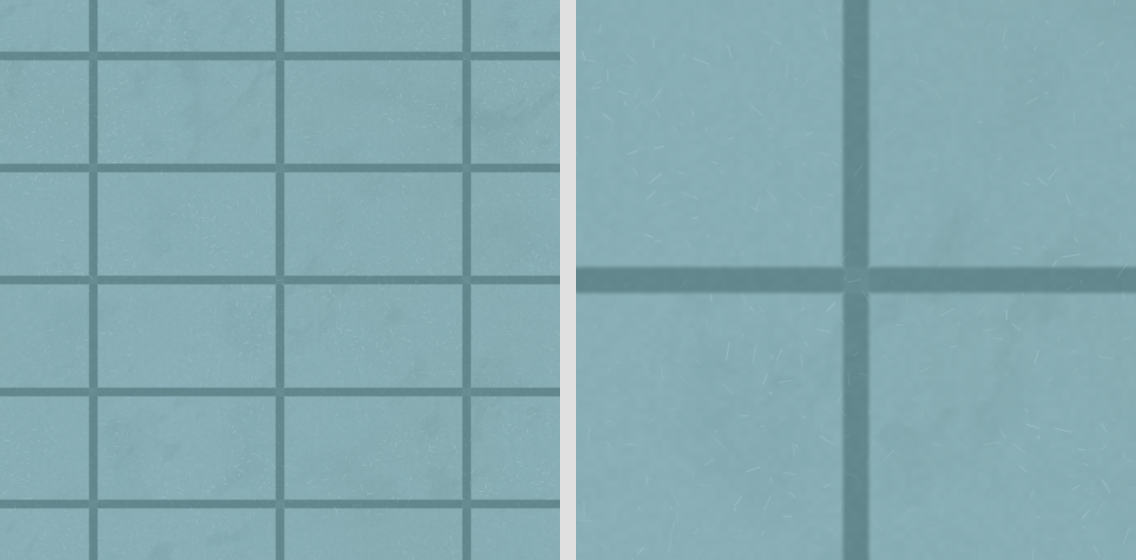
Left, the full canvas; right, a detail of the centre.
Give the GLSL for this texture, as a WebGL 1 fragment shader.

```glsl
precision highp float;
// Blue-green rectangular wall tiles with soft joints, faint smudges and pale scratches.

uniform vec2 u_resolution;

const vec2 REPEATS = vec2(3.0, 5.0);
const vec3 TILE_COLOR = vec3(0.535, 0.682, 0.710);
const vec3 JOINT_COLOR = vec3(0.385, 0.535, 0.555);
const vec3 SMUDGE_COLOR = vec3(0.43, 0.58, 0.60);
const vec3 SCRATCH_COLOR = vec3(0.68, 0.82, 0.83);
const float JOINT_HALF_WIDTH = 0.0077;
const float JOINT_SOFTNESS = 0.0021;
const float CROSSING_FADE = 0.14;
const float SMUDGE_STRENGTH = 0.26;
const float SCRATCH_STRENGTH = 0.32;
const float SCRATCH_CELLS = 84.0;
const float SCRATCH_HALF_WIDTH = 0.0004;
const float SCRATCH_CHANCE = 0.5;
const float GRAIN_STRENGTH = 0.016;

float hash(vec2 p) {
  return fract(sin(dot(p, vec2(127.1, 311.7))) * 43758.5);
}

// Value noise that wraps after a whole number of cells.
float wrapNoise(vec2 p, vec2 period) {
  vec2 cell = floor(p);
  vec2 f = fract(p);
  f = f * f * (3.0 - 2.0 * f);
  vec2 lo = mod(cell, period);
  vec2 hi = mod(cell + 1.0, period);
  return mix(mix(hash(lo), hash(vec2(hi.x, lo.y)), f.x),
             mix(hash(vec2(lo.x, hi.y)), hash(hi), f.x), f.y);
}

float wrapFbm(vec2 uv, vec2 period) {
  float sum = 0.0;
  float weight = 0.5;
  for (int i = 0; i < 4; i++) {
    sum += weight * wrapNoise(uv * period, period);
    period *= 2.0;
    weight *= 0.5;
  }
  return sum / 0.9375;
}

float segmentDistance(vec2 p, vec2 halfSpan) {
  float t = clamp(dot(p, halfSpan) / dot(halfSpan, halfSpan), -1.0, 1.0);
  return length(p - halfSpan * t);
}

// Short random strokes, one per cell at most.
float scratches(vec2 uv, float pixel) {
  vec2 p = uv * SCRATCH_CELLS;
  vec2 base = floor(p);
  float blur = max(pixel, SCRATCH_HALF_WIDTH);
  float cover = 0.0;
  for (int y = -1; y <= 1; y++) {
    for (int x = -1; x <= 1; x++) {
      vec2 cell = base + vec2(float(x), float(y));
      vec2 id = mod(cell, SCRATCH_CELLS);
      vec2 center = cell + vec2(hash(id + 11.3), hash(id + 47.9));
      float angle = 6.2832 * hash(id + 83.1);
      float reach = mix(0.06, 0.42, pow(hash(id + 29.7), 2.0));
      vec2 halfSpan = reach * vec2(cos(angle), sin(angle));
      float d = segmentDistance(p - center, halfSpan) / SCRATCH_CELLS;
      float line = 1.0 - smoothstep(0.0, SCRATCH_HALF_WIDTH + blur, d);
      float present = step(hash(id + 5.2), SCRATCH_CHANCE);
      cover = max(cover, line * present * mix(0.3, 1.0, hash(id + 61.4)));
    }
  }
  return cover;
}

// Dark patches and thin rubs stretched along the rising diagonal.
float smudges(vec2 uv) {
  vec2 diagonal = vec2(uv.x + uv.y, uv.y - uv.x);
  float patches = smoothstep(0.52, 0.82, wrapFbm(uv, vec2(9.0)));
  float rubs = smoothstep(0.54, 0.72, wrapFbm(diagonal, vec2(14.0, 26.0)));
  float area = smoothstep(0.42, 0.70, wrapFbm(uv + 0.37, vec2(6.0)));
  return 0.55 * patches + 0.75 * rubs * area;
}

void main() {
  vec2 uv = gl_FragCoord.xy / u_resolution;
  float pixel = 1.0 / min(u_resolution.x, u_resolution.y);

  // Joints run through the middle of each repeat.
  vec2 jointDistance = abs(fract(uv * REPEATS) - 0.5) / REPEATS;
  float soft = max(JOINT_SOFTNESS, pixel);
  vec2 joints = 1.0 - smoothstep(JOINT_HALF_WIDTH - soft, JOINT_HALF_WIDTH + soft, jointDistance);
  float joint = max(joints.x, joints.y) - CROSSING_FADE * joints.x * joints.y;

  // Gentle tone drift over the glaze.
  float drift = wrapFbm(uv + 0.19, vec2(4.0)) - 0.5;
  vec3 color = TILE_COLOR + drift * vec3(0.020, 0.012, 0.026);
  color = mix(color, JOINT_COLOR, joint);

  // Wear lies over tiles and, more weakly, over joints.
  float wear = mix(1.0, 0.45, joint);
  color = mix(color, SMUDGE_COLOR, SMUDGE_STRENGTH * wear * smudges(uv));
  float clusters = mix(0.35, 1.0, smoothstep(0.35, 0.65, wrapFbm(uv + 0.71, vec2(12.0))));
  color = mix(color, SCRATCH_COLOR, SCRATCH_STRENGTH * wear * clusters * scratches(uv, pixel));
  color += GRAIN_STRENGTH * (wrapNoise(uv * 256.0, vec2(256.0)) - 0.5);

  gl_FragColor = vec4(color, 1.0);
}
```
